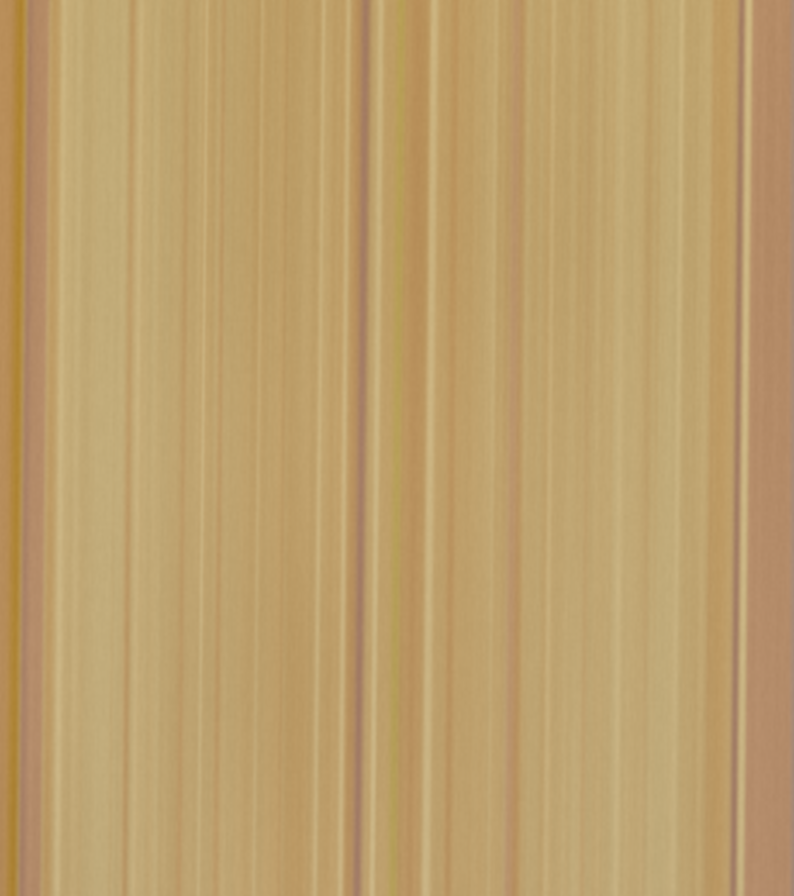
Give the GLSL for this texture, as a WebGL 2 fragment shader.

```glsl
#version 300 es
precision highp float;
// Smooth pale wood-like panel of fine vertical stripes, leaning very slightly.
// Layered 1D noise mixes pale and tan; looped streaks add thin light and warm
// lines; a few soft gaussian bands form the seams at the sides and centre.

#define PALE   vec3(0.755, 0.668, 0.470)
#define TAN    vec3(0.728, 0.575, 0.355)
#define CREAM  vec3(0.800, 0.715, 0.520)
#define ORANGE vec3(0.715, 0.550, 0.350)
#define PINK   vec3(0.705, 0.545, 0.405)
#define MAUVE  vec3(0.620, 0.465, 0.385)
#define OCHRE  vec3(0.670, 0.500, 0.180)
#define OLIVE  vec3(0.705, 0.620, 0.320)
#define LEAN 0.011
#define STREAKS 22
#define GRAIN 0.010

uniform vec2 u_resolution;
out vec4 outColor;

float hash(vec2 p) {
    vec3 q = fract(vec3(p.xyx) * 0.1031);
    q += dot(q, q.yzx + 33.33);
    return fract((q.x + q.y) * q.z);
}

float noise(vec2 p) {
    vec2 i = floor(p), f = fract(p);
    f = f * f * (3.0 - 2.0 * f);
    return mix(mix(hash(i), hash(i + vec2(1, 0)), f.x),
               mix(hash(i + vec2(0, 1)), hash(i + vec2(1, 1)), f.x), f.y);
}

// Soft vertical line: 1 at its centre, fading over its width.
float band(float x, float centre, float width) {
    float d = (x - centre) / width;
    return exp(-d * d);
}

// Slab between two sides with soft edges.
float slab(float x, float left, float right, float soft) {
    return smoothstep(left - soft, left + soft, x)
         * (1.0 - smoothstep(right - soft, right + soft, x));
}

// Stripe noise, nearly constant along y.
float stripes(vec2 p, float count) {
    return noise(vec2(p.x * count, p.y * 1.3 + count)) - 0.5;
}

void main() {
    vec2 uv = gl_FragCoord.xy / u_resolution;
    vec2 p = vec2(uv.x - LEAN * (uv.y - 0.5), uv.y);
    float x = p.x;

    // Broad tone, darker toward the centre, with stripes at four scales
    float tone = 0.14 + 0.48 * band(x, 0.44, 0.19) + 0.12 * band(x, 0.62, 0.09);
    tone += 0.26 * stripes(p, 21.0) + 0.32 * stripes(p, 58.0);
    tone += 0.24 * stripes(p, 125.0) + 0.14 * stripes(p, 230.0);
    vec3 col = mix(PALE, TAN, clamp(tone, 0.0, 1.0));

    // Scattered thin streaks, alternately light and warm
    for (int i = 0; i < STREAKS; i++) {
        float k = float(i);
        float centre = 0.09 + 0.81 * (k + hash(vec2(k, 3.7))) / float(STREAKS);
        float width = mix(0.0025, 0.0055, hash(vec2(k, 8.1)));
        float fade = mix(0.25, 0.75, hash(vec2(k, 5.3)));
        fade *= 0.75 + 0.4 * noise(vec2(k * 7.0, p.y * 3.0));
        col = mix(col, i % 2 == 0 ? CREAM : ORANGE, fade * band(x, centre, width));
    }

    // Left edge: orange strip, ochre groove, pink strip, cream line
    col = mix(col, ORANGE, slab(x, -0.1, 0.018, 0.003));
    col = mix(col, OCHRE, 0.95 * band(x, 0.021, 0.008));
    col = mix(col, PINK, slab(x, 0.030, 0.057, 0.004));
    col = mix(col, MAUVE, 0.5 * band(x, 0.033, 0.005));
    col = mix(col, TAN, 0.7 * band(x, 0.064, 0.006));
    col = mix(col, CREAM, 0.85 * band(x, 0.077, 0.005));

    // Centre seam: mauve line between cream lines, then olive and orange
    col = mix(col, CREAM, 0.8 * band(x, 0.434, 0.004));
    col = mix(col, ORANGE, 0.7 * band(x, 0.445, 0.007));
    col = mix(col, MAUVE, 0.9 * band(x, 0.455, 0.006));
    col = mix(col, CREAM, 0.85 * band(x, 0.474, 0.004));
    col = mix(col, OLIVE, 0.8 * band(x, 0.500, 0.006));
    col = mix(col, ORANGE, 0.7 * band(x, 0.521, 0.011));
    col = mix(col, CREAM, 0.65 * band(x, 0.543, 0.005));
    col = mix(col, PINK, 0.7 * band(x, 0.645, 0.006));

    // Right edge: warm shade, thin mauve line, cream line, pink strip
    col = mix(col, TAN, 0.75 * band(x, 0.908, 0.015));
    col = mix(col, PINK, slab(x, 0.942, 1.1, 0.004));
    col = mix(col, MAUVE, 0.85 * band(x, 0.929, 0.005));
    col = mix(col, CREAM, 0.9 * band(x, 0.938, 0.004));
    col = mix(col, vec3(0.62, 0.53, 0.48), 0.7 * smoothstep(0.992, 1.0, uv.x));

    // Fine fibres, faint grain and a slow change of light
    col += 0.022 * stripes(p, 165.0);
    col += GRAIN * (noise(vec2(x * 330.0, p.y * 90.0)) - 0.5);
    col += GRAIN * (noise(uv * vec2(230.0, 260.0)) - 0.5);
    col += 0.014 * (noise(uv * vec2(3.0, 4.0)) - 0.5);
    col += vec3(0.008, 0.002, -0.016) * (uv.y - 0.5);
    outColor = vec4(clamp(col, 0.0, 1.0), 1.0);
}
```
